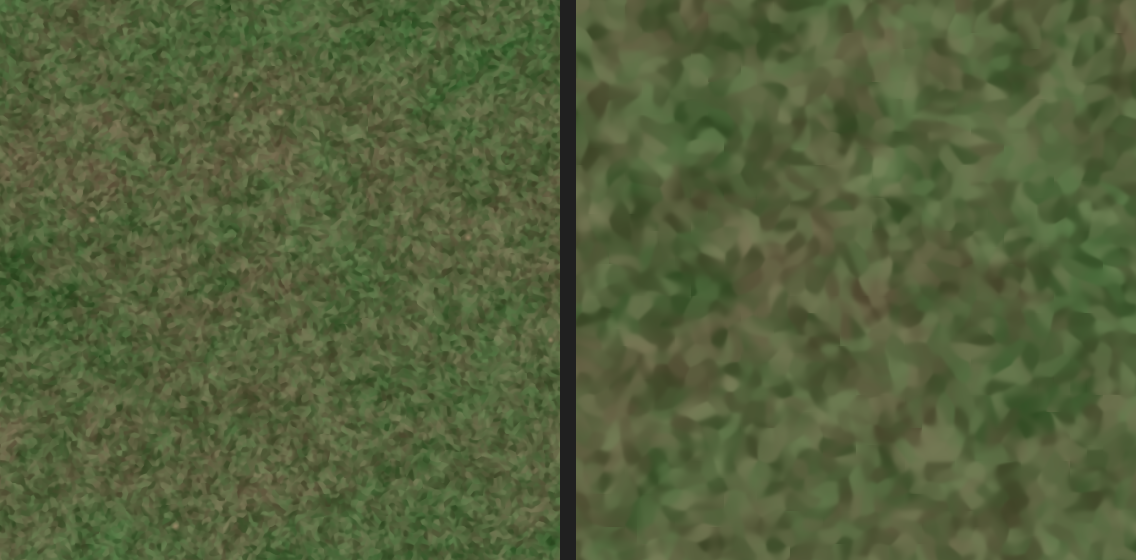
Left: the whole. Right: its middle third, enlarged.
Give the GLSL for this texture, as a Shadertoy shader.

```glsl
const vec3 TURF = vec3(0.324, 0.383, 0.233);
const vec3 LIGHT_AXIS = vec3(0.100, 0.106, 0.088);
const vec3 DRY_AXIS = vec3(0.074, -0.006, 0.032);
const vec3 STRAW = vec3(0.62, 0.55, 0.42);

const float BLADE_CELLS = 102.0;
const float TUFT_CELLS = 46.0;
const vec2 CLUMP_CELLS = vec2(11.0, 18.0);
const vec2 PATCH_CELLS = vec2(3.2, 6.5);
const float PATCH_TILT = 0.38;
const float BLADE_STRETCH = 1.5;
const float BLEND_SHARPNESS = 5.0;

const float FLECK_CELLS = 27.0;
const float FLECK_SHARE = 0.006;
const float FLECK_RADIUS = 0.28;

vec3 hash3(vec2 p) {
    vec3 q = fract(p.xyx * vec3(0.1031, 0.1030, 0.0973));
    q += dot(q, q.yxz + 33.33);
    return fract((q.xxy + q.yzz) * q.zyx);
}

mat2 rotation(float angle) {
    float c = cos(angle), s = sin(angle);
    return mat2(c, s, -s, c);
}

// Soft cellular noise: randomly turned cells blend their (light, dryness).
vec2 softCells(vec2 p, float stretch, float seed) {
    vec2 cell = floor(p);
    vec2 sum = vec2(0.0);
    float total = 0.0;
    for (int y = -1; y <= 1; y++) {
        for (int x = -1; x <= 1; x++) {
            vec2 id = cell + vec2(x, y);
            vec3 place = hash3(id + seed);
            vec2 tint = hash3(id + seed + 71.7).xy * 2.0 - 1.0;
            vec2 d = rotation(place.z * 3.1416) * (p - id - place.xy);
            d *= vec2(1.0 / stretch, stretch);
            float weight = exp(-BLEND_SHARPNESS * dot(d, d)) + 1e-5;
            sum += tint * weight;
            total += weight;
        }
    }
    return sum / total;
}

// Rare pale spots of dead straw, kept inside their cells.
float strawFlecks(vec2 p) {
    vec2 id = floor(p);
    vec3 place = hash3(id + 311.0);
    float present = step(hash3(id + 407.0).x, FLECK_SHARE);
    vec2 center = mix(vec2(0.35), vec2(0.65), place.xy);
    float radius = FLECK_RADIUS * mix(0.6, 1.0, place.z);
    return present * smoothstep(radius, 0.0, length(fract(p) - center));
}

void mainImage(out vec4 fragColor, in vec2 fragCoord) {
    vec2 uv = fragCoord / iResolution.y;
    vec2 tilted = rotation(-PATCH_TILT) * uv;

    // Layers from broad worn patches down to single blades
    vec2 warp = 0.02 * sin(uv.yx * vec2(23.0, 19.0) + vec2(0.7, 2.1));
    vec2 patches = softCells((tilted + warp) * PATCH_CELLS + 40.0, 1.0, 13.0);
    vec2 clumps = softCells((tilted + warp) * CLUMP_CELLS + 60.0, 1.2, 29.0);
    vec2 tufts = softCells(uv * TUFT_CELLS, 1.25, 53.0);
    vec2 blades = softCells(uv * BLADE_CELLS, BLADE_STRETCH, 97.0);

    float light = 0.12 * patches.x + 0.16 * clumps.x + 0.36 * tufts.x + 0.80 * blades.x;
    float dryness = 0.52 * patches.y + 0.42 * clumps.y + 0.36 * tufts.y + 0.40 * blades.y;

    // Colour
    vec3 color = TURF + LIGHT_AXIS * light + DRY_AXIS * dryness;
    color = mix(color, STRAW, 0.8 * strawFlecks(uv * FLECK_CELLS));
    fragColor = vec4(color, 1.0);
}
```
